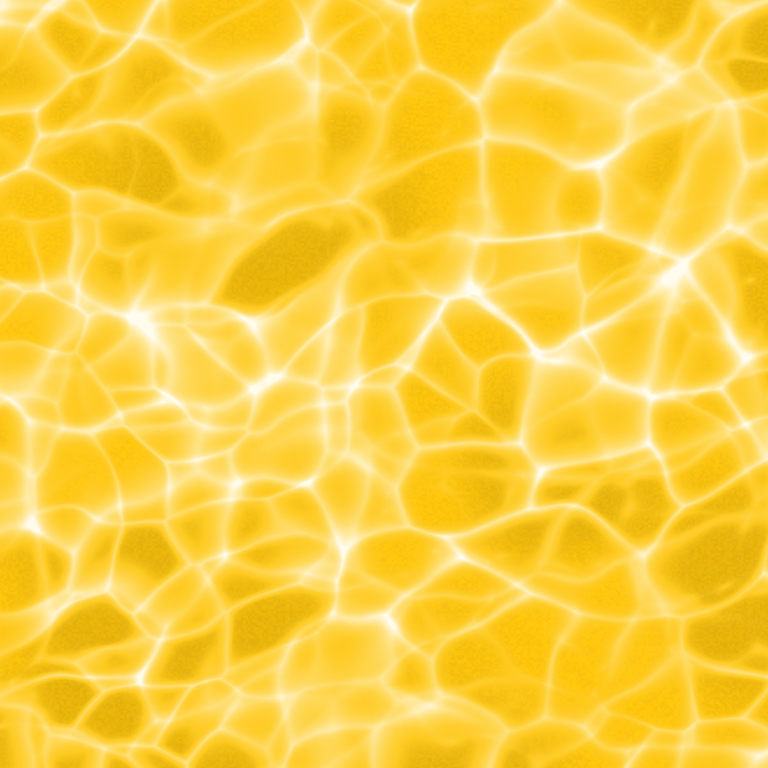
A WebGL 1 fragment shader for this texture:

```glsl
precision highp float;
uniform vec2 u_resolution;

#define TILT 0.24
#define CELLS vec2(6.2, 8.6)
#define WARP 0.050
#define RIPPLE 0.014
#define JITTER 0.88
#define THIN 0.05
#define WIDE 0.27
#define SOFTNESS 0.035
#define NODE_GLOW 0.38
#define BASE_LIGHT 0.045
#define GRAIN 0.055
#define SHADE 0.09

float hash(vec2 p) {
  return fract(sin(dot(p, vec2(127.1, 311.7))) * 43758.5453);
}

vec2 hash2(vec2 p) {
  return vec2(hash(p), hash(p + 57.3));
}

float noise(vec2 p) {
  vec2 cell = floor(p);
  vec2 f = fract(p);
  f = f * f * f * (f * (f * 6.0 - 15.0) + 10.0);
  return mix(mix(hash(cell), hash(cell + vec2(1.0, 0.0)), f.x),
             mix(hash(cell + vec2(0.0, 1.0)), hash(cell + 1.0), f.x), f.y);
}

vec2 noise2(vec2 p) {
  return vec2(noise(p), noise(p + 31.7)) - 0.5;
}

// Web of light: x = filaments with one soft and one sharp side, y = bright nodes
vec2 lightWeb(vec2 p) {
  vec2 home = floor(p);
  vec2 nearestCell = home;
  vec3 nearest = vec3(9.0);
  for (int j = -1; j <= 1; j++) {
    for (int i = -1; i <= 1; i++) {
      vec2 cell = home + vec2(float(i), float(j));
      vec2 site = cell + 0.5 + JITTER * (hash2(cell) - 0.5);
      float d = length(site - p);
      if (d < nearest.x) {
        nearest = vec3(d, nearest.xy);
        nearestCell = cell;
      } else if (d < nearest.y) {
        nearest = vec3(nearest.x, d, nearest.y);
      } else {
        nearest.z = min(nearest.z, d);
      }
    }
  }
  float gap = nearest.y - nearest.x;
  gap = sqrt(gap * gap + SOFTNESS * SOFTNESS) - SOFTNESS;
  float spread = hash(nearestCell + 13.1);
  float width = mix(THIN, WIDE, spread * spread);
  return vec2(exp(-gap / width), exp(-(nearest.z - nearest.x) / 0.11));
}

// One refracted sheet, bent by slow swells and small ripples
vec2 sheet(vec2 uv, float scale, float seed) {
  vec2 q = uv + seed;
  q += 2.0 * WARP * noise2(uv * 4.5 + seed * 3.1);
  q += 2.0 * RIPPLE * noise2(uv * 15.0 + seed * 5.7);
  return lightWeb(q * CELLS * scale);
}

float patches(vec2 uv, float frequency, float seed) {
  return smoothstep(0.2, 0.8, noise(uv * frequency + seed));
}

void main() {
  vec2 uv = gl_FragCoord.xy / u_resolution;
  float c = cos(TILT);
  float s = sin(TILT);
  vec2 flow = mat2(c, -s, s, c) * uv;

  // Overlapping sheets, each fading in and out
  vec2 mainWeb = sheet(flow, 1.0, 2.3);
  vec2 fineWeb = sheet(flow, 1.45, 7.9);
  vec2 broadWeb = sheet(flow, 0.72, 14.6);
  float light = 0.42 * mainWeb.x * mix(0.55, 1.1, patches(flow, 7.0, 4.0));
  light += 0.34 * fineWeb.x * patches(flow, 5.0, 19.0);
  light += 0.30 * broadWeb.x * patches(flow, 6.0, 37.0);
  light += NODE_GLOW * mainWeb.y * mix(0.4, 1.2, patches(flow, 9.0, 53.0));
  light += 0.15 * fineWeb.y;
  light *= 0.88 + 0.24 * noise(flow * vec2(22.0, 34.0));

  // Grainy shade in the pools between filaments
  float pool = 1.0 - smoothstep(0.0, 0.11, light);
  float speckle = noise(uv * 330.0) - 0.5;
  float shade = pool * (SHADE * patches(flow, 5.0, 71.0) + GRAIN * speckle);
  light += 0.02 * speckle;

  vec3 amber = vec3(0.995, 0.763, 0.0);
  vec3 white = vec3(1.0, 0.995, 0.97);
  vec3 color = mix(amber, white, clamp(BASE_LIGHT + light, 0.0, 0.96));
  gl_FragColor = vec4(color * (1.0 - shade), 1.0);
}
```
